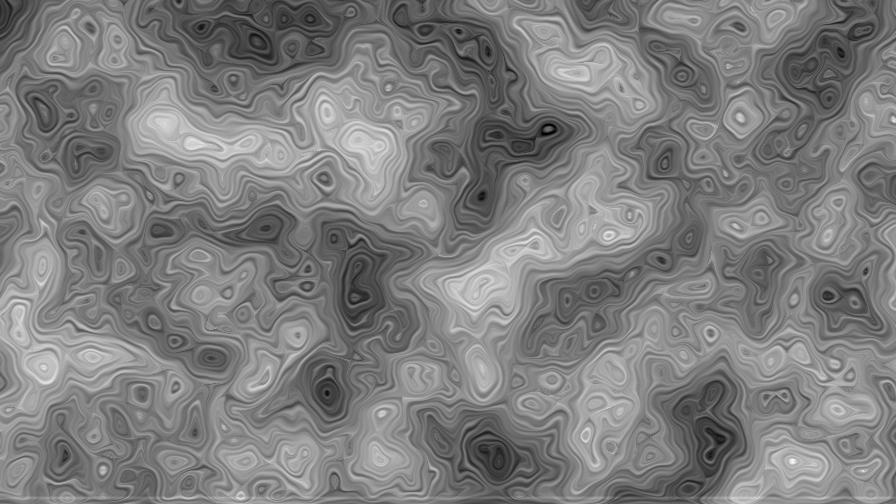
Reproduce this texture procedurally as a Shadertoy shader.

```glsl
// Random unit gradient for a lattice cell
vec2 cellGradient(vec2 cell) {
    vec3 h = fract(cell.xyx * vec3(0.1031, 0.1030, 0.0973));
    h += dot(h, h.yzx + 33.33);
    float angle = 6.2832 * fract((h.x + h.y) * h.z);
    return vec2(cos(angle), sin(angle));
}

// Gradient noise: value in x, derivatives in yz
vec3 gradientNoise(vec2 p) {
    vec2 i = floor(p), f = p - i;
    vec2 u = f * f * f * (f * (f * 6.0 - 15.0) + 10.0);
    vec2 du = 30.0 * f * f * (f * (f - 2.0) + 1.0);
    vec2 ga = cellGradient(i);
    vec2 gb = cellGradient(i + vec2(1, 0));
    vec2 gc = cellGradient(i + vec2(0, 1));
    vec2 gd = cellGradient(i + vec2(1, 1));
    float a = dot(ga, f);
    float b = dot(gb, f - vec2(1, 0));
    float c = dot(gc, f - vec2(0, 1));
    float d = dot(gd, f - vec2(1, 1));
    float k = a - b - c + d;
    return vec3(
        a + u.x * (b - a) + u.y * (c - a) + u.x * u.y * k,
        ga + u.x * (gb - ga) + u.y * (gc - ga) + u.x * u.y * (ga - gb - gc + gd)
            + du * (u.yx * k + vec2(b, c) - a));
}

// Soft clouds with their slope
vec3 clouds(vec2 p) {
    vec3 sum = vec3(0.0);
    float frequency = 4.4, amplitude = 1.0;
    for (int octave = 0; octave < 3; octave++) {
        vec3 n = gradientNoise(p * frequency + 17.3 * float(octave + 1));
        sum += amplitude * vec3(n.x, n.yz * frequency);
        frequency *= 2.1;
        amplitude *= 0.5;
    }
    return sum;
}

// Direction along the cloud contours, levelled at the bottom rim
vec2 strokeDirection(vec2 p) {
    vec2 slope = clouds(p).yz;
    slope.y += 40.0 * exp(-150.0 * max(p.y, 0.0));
    return vec2(slope.y, -slope.x) / max(length(slope), 0.001);
}

// Fine grain smeared along the contours into bristle lines
float bristles(vec2 p) {
    mat2 tilt = mat2(0.8, 0.6, -0.6, 0.8);
    float sum = gradientNoise(tilt * p * 130.0).x, total = 1.0;
    for (int side = -1; side <= 1; side += 2) {
        vec2 q = p;
        for (int i = 1; i <= 12; i++) {
            float stride = 0.005 * float(side);
            vec2 middle = q + 0.5 * stride * strokeDirection(q);
            q += stride * strokeDirection(middle);
            float weight = 0.5 + 0.5 * cos(3.1416 * float(i) / 13.0);
            sum += weight * gradientNoise(tilt * q * 130.0).x;
            total += weight;
        }
    }
    return sum / total;
}

void mainImage(out vec4 fragColor, in vec2 fragCoord) {
    vec2 p = fragCoord / iResolution.y;
    float tone = 0.49 + 0.43 * clouds(p).x;

    // Relief is lit from above, so level strokes stand out most
    float relief = mix(0.45, 1.0, abs(strokeDirection(p).x));
    tone += 1.35 * relief * bristles(p);

    // Pale ridge along the bottom rim
    tone += 0.1 * smoothstep(0.005, 0.0, abs(p.y - 0.012));

    fragColor = vec4(vec3(clamp(tone, 0.0, 1.0)), 1.0);
}
```
